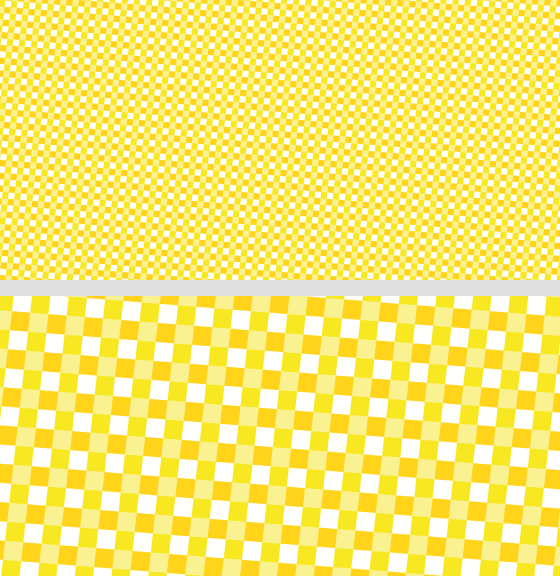
Top, the full canvas; bottom, a detail of the centre.
Give the GLSL for this pattern, as a WebGL 2 fragment shader.

```glsl
#version 300 es
precision highp float;

uniform vec2 u_resolution;
out vec4 fragColor;

// Lengths are in canvas heights
const vec2 REPEATS = vec2(22.85, 21.9); // per canvas height, across and down
const float ROW_SLOPE = 0.08;      // rows fall to the right
const float COLUMN_LEAN = 0.11;    // columns lean to the right going up
const float STRIPE_WIDTH = 0.5;    // share of each repeat
const vec2 ANCHOR = vec2(0.693, 0.659); // centre of one white check

const vec3 WHITE = vec3(1.0, 1.0, 0.995);
const vec3 PALE = vec3(0.98, 0.95, 0.57);
const vec3 YELLOW = vec3(0.97, 0.91, 0.13);
const vec3 ORANGE = vec3(1.0, 0.83, 0.10);

// Smooth periodic stripes, centred halfway between whole numbers
vec2 stripes(vec2 cell, vec2 blur) {
    vec2 edge = 0.5 * STRIPE_WIDTH - abs(fract(cell) - 0.5);
    return clamp(edge / blur + 0.5, 0.0, 1.0);
}

void main() {
    vec2 p = gl_FragCoord.xy / u_resolution.y - ANCHOR;

    // Skewed weave coordinates, one unit per repeat
    vec2 weave = vec2(p.x - COLUMN_LEAN * p.y, p.y + ROW_SLOPE * p.x);
    vec2 pixel = REPEATS / u_resolution.y;
    vec2 band = stripes(weave * REPEATS, pixel);

    // White and yellow checks alternate with rows of orange and pale ones
    vec3 brightRow = mix(WHITE, YELLOW, band.x);
    vec3 warmRow = mix(ORANGE, PALE, band.x);
    fragColor = vec4(mix(brightRow, warmRow, band.y), 1.0);
}
```
